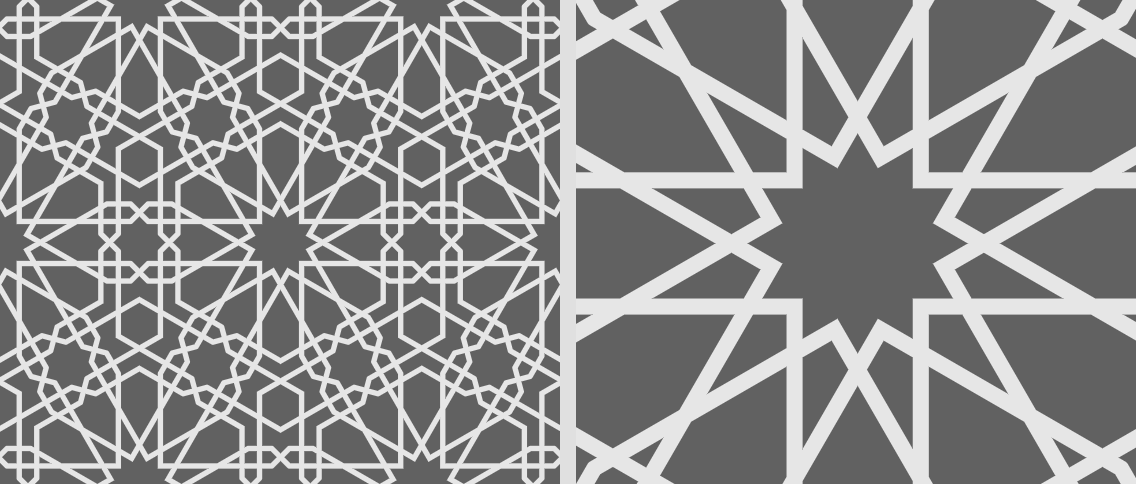
Left: the whole. Right: its middle third, enlarged.
A Shadertoy shader for this pattern:

```glsl
// Girih lattice: twelve-pointed stars joined by knots and hexagons, pale lines on grey
#define PERIOD 0.5042               // star spacing, in canvas widths
#define CENTER vec2(0.501, 0.499)   // middle star, as a share of the canvas
#define INNER 0.0745                // inner strand offset, in star spacings
#define OUTER 0.1365                // outer strand offset, in star spacings
#define HALF_WIDTH 0.0095           // half line width, in star spacings
#define GROUND vec3(0.38)
#define LINE vec3(0.90)

const float ROOT3 = 1.7320508;

float segment(vec2 p, vec2 a, vec2 b) {
    vec2 ap = p - a, ab = b - a;
    return length(ap - ab * clamp(dot(ap, ab) / dot(ab, ab), 0.0, 1.0));
}

// Offset from the nearest point of the triangular lattice
vec2 latticeCell(vec2 p) {
    vec2 size = vec2(1.0, ROOT3);
    vec2 a = p - size * round(p / size);
    vec2 b = p - size * (floor(p / size) + 0.5);
    return dot(a, a) < dot(b, b) ? a : b;
}

// Mirror into the wedge between 0 and 30 degrees
vec2 foldSector(vec2 p) {
    vec2 normal = vec2(-0.5, 0.5 * ROOT3);
    p = abs(p);
    p -= 2.0 * max(dot(p, normal), 0.0) * normal;
    return vec2(p.x, abs(p.y));
}

// Two parallel strands that swap places across x = 0
float knot(vec2 q, float innerEnd, float outerEnd) {
    float bend = 0.5 * (OUTER - INNER);
    vec2 cross0 = vec2(0.0, 0.5 * (OUTER + INNER));
    vec2 low = vec2(bend, INNER), high = vec2(bend, OUTER);
    float d = segment(q, low, vec2(innerEnd, INNER));
    d = min(d, segment(q, high, vec2(outerEnd, OUTER)));
    return min(d, min(segment(q, cross0, low), segment(q, cross0, high)));
}

// Right-angled star point with mitred corner
float starPoint(vec2 p) {
    vec2 v = p - INNER * vec2(0.5 * (ROOT3 + 1.0), 0.5 * (ROOT3 - 1.0));
    vec2 rising = vec2(0.5, 0.5 * ROOT3);
    vec2 falling = vec2(rising.y, -rising.x);
    return abs(max(-dot(v, rising), -dot(v, falling)));
}

float lattice(vec2 p) {
    p = foldSector(latticeCell(p));
    vec2 q = vec2(0.5 - p.x, p.y);  // measured from the midpoint between stars

    // Knots along and across the line joining two stars
    float petalEnd = 0.5 - 2.0 * INNER - ROOT3 * OUTER;
    float d = min(knot(q, 0.5, petalEnd), knot(q.yx, 0.3, 0.25));

    // Petal flank and star point
    d = min(d, segment(q, vec2(petalEnd, OUTER), vec2(0.5 - 2.0 * INNER, 0.0)));
    d = min(d, starPoint(p));

    // Hexagon side between three stars
    vec2 tip = vec2(0.0, 0.5 / ROOT3 - 2.0 * INNER / ROOT3);
    vec2 side = INNER * vec2(1.0, 1.0 / ROOT3);
    return min(d, segment(q, tip - side, tip + side));
}

void mainImage(out vec4 fragColor, in vec2 fragCoord) {
    float pixel = 1.0 / (iResolution.x * PERIOD);
    vec2 p = (fragCoord - CENTER * iResolution.xy) * pixel;
    float coverage = clamp(0.5 + (HALF_WIDTH - lattice(p)) / pixel, 0.0, 1.0);
    fragColor = vec4(mix(GROUND, LINE, coverage), 1.0);
}
```
